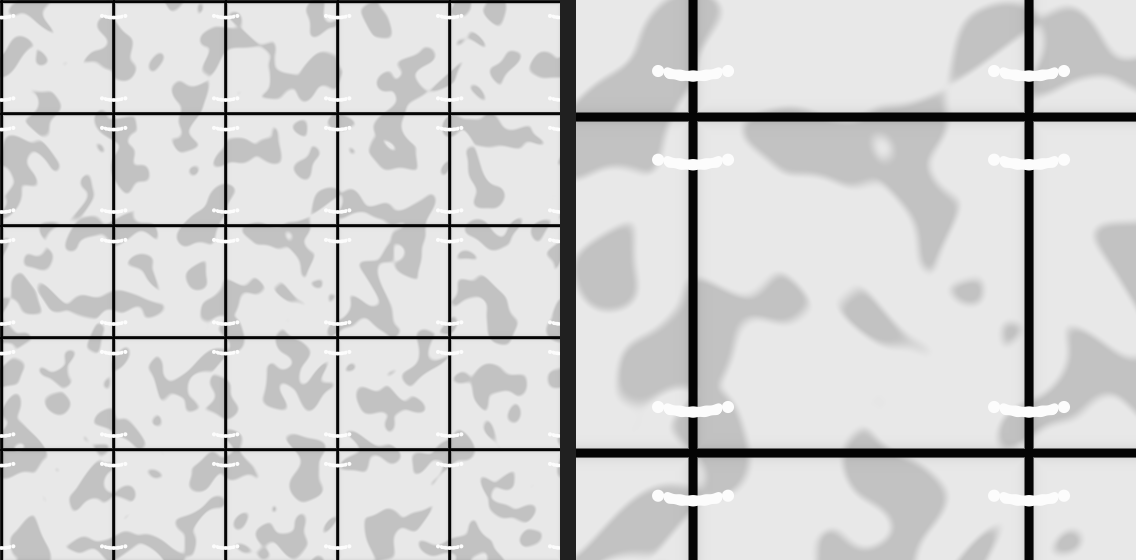
Left, the full canvas; right, a detail of the centre.
Give the GLSL for this pattern, as a Shadertoy shader.

```glsl
// Pale tiles under a black square grid, with grey camouflage blotches running
// across them and two white, sagging staples over every vertical joint.
// Blotches threshold a sum of whole-frequency sine waves, so the canvas tiles.

#define GRID 5.0            // tiles across and down
#define LINE_HALF 0.0135    // half width of a joint, in tiles
#define JOINT_SHIFT 0.015   // joint offset from the tile border
#define STAPLE_RISE 0.132   // staple distance from the horizontal joint
#define WAVES 36            // sine layers in the blotch field
#define FREQ_LOW 6.0        // coarsest wave, cycles per canvas
#define FREQ_HIGH 25.0      // finest wave
#define BLOTCH_LEVEL 0.63   // threshold in standard deviations
#define BLOTCH_SOFT 0.0035  // blotch edge softness, in canvas units

const float TAU = 6.2831853;
const vec3 PALE = vec3(0.91);
const vec3 GREY = vec3(0.76);
const vec3 JOINT = vec3(0.015);
const vec3 STAPLE = vec3(0.99);

float hash(float n) {
    return fract(sin(n * 12.9898 + 4.1) * 43758.545);
}

// Signed distance estimate to the blotch outline, positive inside.
float blotchDistance(vec2 p) {
    p += 0.009 * sin(TAU * (vec2(4.0, 5.0) * p.yx + vec2(0.1, 0.6)));
    p += 0.004 * sin(TAU * (vec2(11.0, 9.0) * p.yx + vec2(0.7, 0.3)));
    float field = 0.0, power = 0.0;
    vec2 slope = vec2(0.0);
    for (int i = 0; i < WAVES; i++) {
        float n = float(i);
        float freq = mix(FREQ_LOW, FREQ_HIGH, n / float(WAVES - 1));
        float angle = n * 2.39996;
        angle -= 0.13 * sin(4.0 * angle);   // favour upright and level edges
        vec2 wave = round(freq * vec2(cos(angle), sin(angle)));
        float phase = TAU * (dot(wave, p) + hash(n));
        float amp = 1.0 / freq;
        field += amp * sin(phase);
        slope += amp * TAU * wave * cos(phase);
        power += 0.5 * amp * amp;
    }
    float sigma = sqrt(power);
    field /= sigma;
    slope /= sigma;
    return (field - BLOTCH_LEVEL) / sqrt(dot(slope, slope) + 400.0);
}

// Lumpy sagging bar with a round bead at each end.
float stapleDistance(vec2 p) {
    float x = abs(p.x);
    float sag = p.y + 0.015 - 1.6 * x * x;
    float radius = 0.016 + 0.001 * cos(170.0 * x);
    float bar = length(vec2(max(x - 0.073, 0.0), sag)) - radius;
    float bead = length(vec2(x - 0.104, p.y)) - 0.018;
    return min(bar, bead);
}

float coverage(float dist, float pixel) {
    return clamp(0.5 - dist / pixel, 0.0, 1.0);
}

void mainImage(out vec4 fragColor, in vec2 fragCoord) {
    vec2 uv = fragCoord / iResolution.xy;
    float pixel = GRID / min(iResolution.x, iResolution.y);

    // Tile coordinates centred on each crossing of the joints
    vec2 cell = fract(uv * GRID - vec2(JOINT_SHIFT, -JOINT_SHIFT) + 0.5) - 0.5;

    // Blotched ground
    float soft = max(BLOTCH_SOFT, pixel / GRID);
    vec3 color = mix(PALE, GREY, smoothstep(-soft, soft, blotchDistance(uv)));

    // Joints with a faint shadow
    float joint = min(abs(cell.x), abs(cell.y)) - LINE_HALF;
    color *= 1.0 - 0.07 * exp(-max(joint, 0.0) / 0.012);
    color = mix(color, JOINT, coverage(joint, pixel));

    // Staples above and below each level joint
    float side = cell.y < 0.0 ? -1.0 : 1.0;
    vec2 local = cell - vec2(0.0, side * STAPLE_RISE + 0.005);
    color = mix(color, STAPLE, coverage(stapleDistance(local), pixel));

    fragColor = vec4(color, 1.0);
}
```
